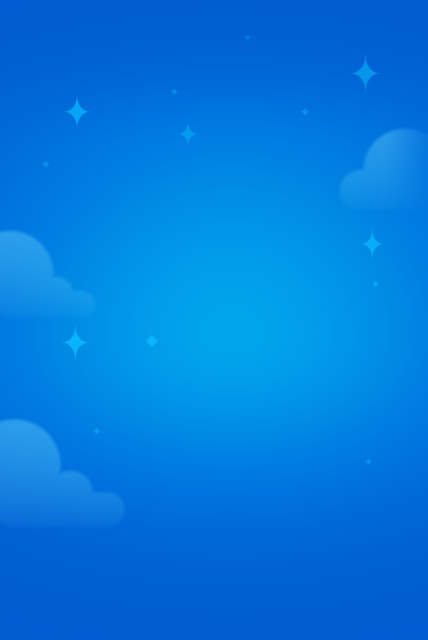
Write a WebGL 2 fragment shader that draws this background.

```glsl
#version 300 es
precision highp float;

uniform vec2 u_resolution;
out vec4 fragColor;

const vec3 DEEP_BLUE = vec3(0.0, 0.355, 0.81);
const vec3 MID_BLUE = vec3(0.0, 0.45, 0.87);
const vec3 GLOW_BLUE = vec3(0.005, 0.645, 0.93);
const vec3 CLOUD_TINT = vec3(0.35, 0.78, 0.97);
const vec3 SPARKLE_TINT = vec3(0.04, 0.73, 1.0);

// Each entry: centre, half height, opacity
const vec4 STARS[5] = vec4[5](
    vec4(0.180, 1.238, 0.039, 0.70),
    vec4(0.854, 1.328, 0.043, 0.55),
    vec4(0.439, 1.186, 0.029, 0.48),
    vec4(0.870, 0.928, 0.034, 0.70),
    vec4(0.176, 0.697, 0.040, 0.85));

const vec4 DIAMONDS[8] = vec4[8](
    vec4(0.579, 1.412, 0.007, 0.25),
    vec4(0.407, 1.285, 0.007, 0.40),
    vec4(0.713, 1.238, 0.008, 0.45),
    vec4(0.107, 1.115, 0.008, 0.40),
    vec4(0.877, 0.834, 0.007, 0.60),
    vec4(0.355, 0.701, 0.014, 0.85),
    vec4(0.226, 0.490, 0.008, 0.45),
    vec4(0.861, 0.418, 0.007, 0.40));

float coverage(float dist, float softness) {
    return 1.0 - smoothstep(-softness, softness, dist);
}

float circle(vec2 p, vec3 lobe) {
    return length(p - lobe.xy) - lobe.z;
}

float capsule(vec2 p, vec2 a, vec2 b, float radius) {
    vec2 ab = b - a;
    float t = clamp(dot(p - a, ab) / dot(ab, ab), 0.0, 1.0);
    return length(p - a - ab * t) - radius;
}

// Four points joined by concave arcs
float starDistance(vec2 p, vec2 size) {
    vec2 q = abs(p) / size;
    float arcs = 1.0 - length(max(1.0 - q, 0.0));
    return max(arcs, max(q.x, q.y) - 1.0) * size.x;
}

float diamondDistance(vec2 p, float size) {
    return (abs(p.x) + abs(p.y) - size) * 0.7071;
}

// Glow with its own reach above and below the centre
vec3 sky(vec2 p) {
    vec2 d = p - vec2(0.54, 0.715);
    vec2 reach = vec2(0.59, d.y > 0.0 ? 0.55 : 0.36);
    float glow = exp(-pow(length(d / reach), 1.85));
    glow *= 1.0 - 0.7 * smoothstep(1.15, 1.5, p.y);
    vec3 lower = mix(DEEP_BLUE, MID_BLUE, clamp(glow / 0.33, 0.0, 1.0));
    return mix(lower, GLOW_BLUE, clamp((glow - 0.33) / 0.67, 0.0, 1.0));
}

// Three lobes over a rounded body, dissolving towards the base
float cloud(vec2 p, vec3 big, vec3 middle, vec3 small, float base) {
    float body = capsule(p, vec2(big.x, small.y), small.xy, small.z);
    float dist = min(min(circle(p, big), circle(p, middle)), body);
    float height = (p.y - base) / (big.y + big.z - base);
    return coverage(dist, 0.007) * pow(clamp(height, 0.0, 1.0), 0.65);
}

void main() {
    vec2 p = gl_FragCoord.xy / u_resolution * vec2(1.0, 1.5);
    float pixel = 1.0 / u_resolution.x;
    vec3 color = sky(p);

    // Clouds
    float right = cloud(p, vec3(0.947, 1.100, 0.098), vec3(0.900, 1.060, 0.050),
                        vec3(0.844, 1.052, 0.050), 1.005);
    right *= 1.0 - 0.85 * smoothstep(0.88, 1.02, p.x);
    float left = cloud(p, vec3(0.023, 0.857, 0.102), vec3(0.129, 0.809, 0.043),
                       vec3(0.190, 0.785, 0.033), 0.752);
    float low = cloud(p, vec3(0.033, 0.408, 0.109), vec3(0.164, 0.344, 0.053),
                      vec3(0.250, 0.305, 0.041), 0.256);
    color = mix(color, CLOUD_TINT, 0.5 * max(right, max(left, low)));

    // Sparkles
    float sparkle = 0.0;
    for (int i = 0; i < STARS.length(); i++) {
        vec4 s = STARS[i];
        float dist = starDistance(p - s.xy, s.z * vec2(0.78, 1.0));
        sparkle = max(sparkle, s.w * coverage(dist, 0.7 * pixel));
    }
    for (int i = 0; i < DIAMONDS.length(); i++) {
        vec4 s = DIAMONDS[i];
        float dist = diamondDistance(p - s.xy, s.z);
        sparkle = max(sparkle, s.w * coverage(dist, 0.7 * pixel));
    }
    color = mix(color, SPARKLE_TINT, sparkle);

    fragColor = vec4(color, 1.0);
}
```
